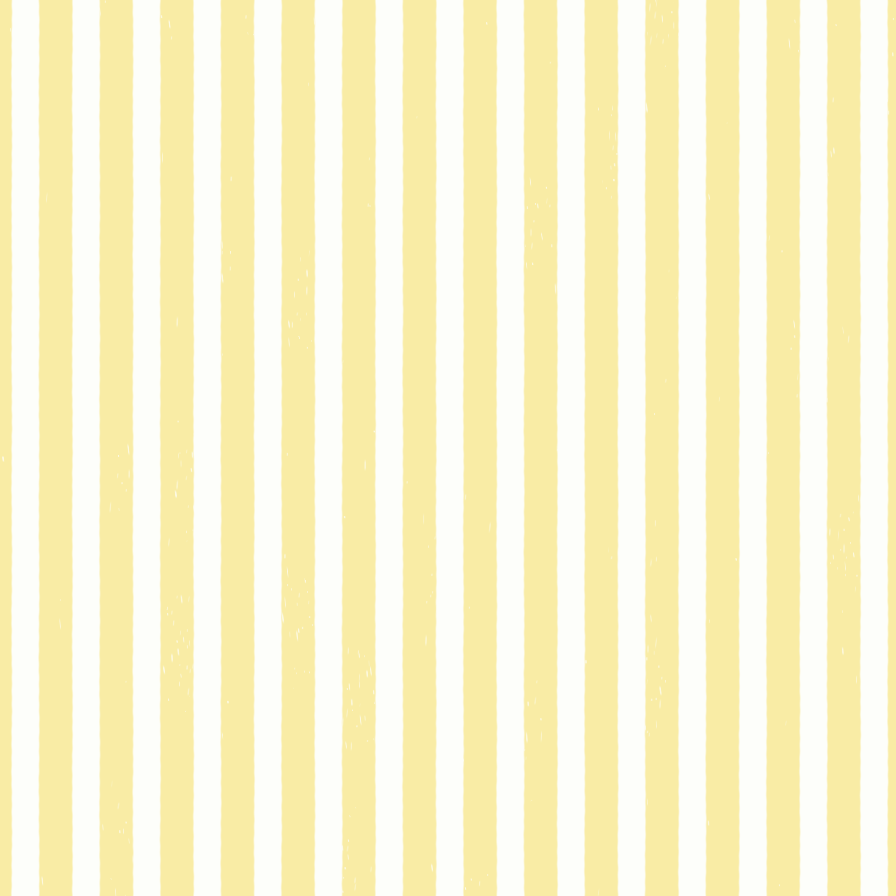
Give the GLSL for this pattern, as a Shadertoy shader.

```glsl
const vec3 PAPER = vec3(0.994, 0.995, 0.982);
const vec3 YELLOW = vec3(0.975, 0.927, 0.648);
const float PERIOD = 0.06766;
const float STRIPE_WIDTH = 0.0371;
const float FIRST_CENTRE = 0.0622;

vec2 hash2(vec2 p) {
    vec3 q = fract(vec3(p.xyx) * vec3(0.1031, 0.1030, 0.0973));
    q += dot(q, q.yzx + 33.33);
    return fract((q.xx + q.yz) * q.zy);
}

// Small uneven drift of a painted edge
float edgeWobble(float y, float phase) {
    return 0.5 * sin(y * 41.0 + phase)
         + 0.3 * sin(y * 137.0 + phase * 2.3)
         + 0.4 * sin(y * 419.0 + phase * 4.1);
}

// Coverage of the vertical stripes
float stripes(vec2 p, float period, float width, float centre, float soft) {
    float t = (p.x - centre) / period;
    float index = floor(t + 0.5);
    float x = (t - index) * period;
    float phase = index * 7.31 + (x < 0.0 ? 0.0 : 2.7);
    float d = abs(x) - 0.5 * width + 0.0004 * edgeWobble(p.y, phase);
    return 1.0 - smoothstep(-soft, soft, d);
}

// Scattered tall patches where the paint is worn
float wornPatches(vec2 p, vec2 grid, float chance) {
    vec2 cell = floor(p * grid);
    float worn = 0.0;
    for (int j = -1; j <= 1; j++) {
        for (int i = -1; i <= 1; i++) {
            vec2 id = cell + vec2(i, j);
            vec2 seed = hash2(id + 61.0);
            vec2 d = p * grid - id - hash2(id + 17.0);
            float patchMask = 1.0 - smoothstep(0.08, 0.65, length(d * vec2(1.9, 1.1)));
            worn = max(worn, patchMask * step(seed.x, chance) * mix(0.5, 1.0, seed.y));
        }
    }
    return worn;
}

// Thin upright flecks, more frequent where density is high
float flecks(vec2 p, vec2 grid, float density, float soft) {
    vec2 cell = floor(p * grid);
    float mark = 0.0;
    for (int j = -1; j <= 1; j++) {
        for (int i = -1; i <= 1; i++) {
            vec2 id = cell + vec2(i, j);
            vec2 seed = hash2(id + 5.0);
            vec2 shape = hash2(id + 211.0);
            vec2 d = p - (id + hash2(id + 97.0)) / grid;
            d.x += d.y * (shape.x - 0.5) * 0.3;
            float halfLength = mix(0.0015, 0.0075, shape.y * shape.y);
            float taper = 1.0 - smoothstep(0.3, 1.0, abs(d.y) / halfLength);
            float halfWidth = mix(0.0003, 0.0009, seed.y);
            float line = 1.0 - smoothstep(halfWidth - soft, halfWidth + soft, abs(d.x));
            mark = max(mark, line * taper * step(seed.x, density) * mix(0.3, 0.75, shape.x));
        }
    }
    return mark;
}

void mainImage(out vec4 fragColor, in vec2 fragCoord) {
    vec2 p = fragCoord / iResolution.y;
    float pixel = 1.0 / iResolution.y;

    // Stripes
    float paint = stripes(p, PERIOD, STRIPE_WIDTH, FIRST_CENTRE, max(0.0013, 0.8 * pixel));

    // Wear
    float density = 0.012 + 0.5 * wornPatches(p, vec2(11.0, 6.0), 0.4);
    float wear = flecks(p, vec2(170.0, 75.0), density, max(0.0005, 0.5 * pixel));

    fragColor = vec4(mix(PAPER, YELLOW, paint * (1.0 - wear)), 1.0);
}
```
